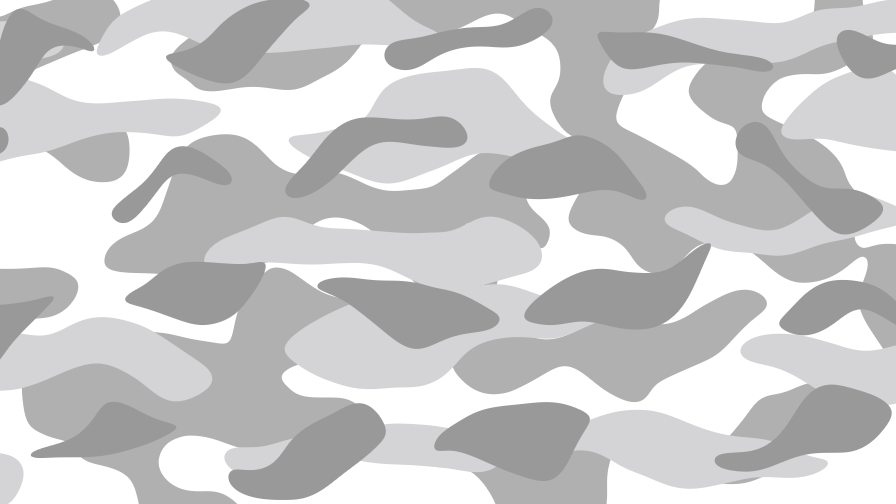
Give the GLSL for this pattern, as a Shadertoy shader.

```glsl
// Snow camouflage: three flat grey layers over white. The lowest layer is a
// thresholded sum of gradient noises; long pale strokes and short dark patches
// are bent, warped superellipses scattered on staggered, jittered grids.

#define MID_SCALE   vec2(4.0, 5.4)     // noise cells per canvas height
#define MID_LEVEL   0.01               // noise threshold of the mid layer
#define PALE_CELL   vec2(0.85, 0.21)   // grid spacing of the strokes
#define PALE_SIZE   vec2(0.28, 0.056)  // mean half length, half thickness
#define DARK_CELL   vec2(0.42, 0.265)
#define DARK_SIZE   vec2(0.147, 0.043)
#define WARP_SCALE  5.0
#define WARP_AMOUNT 0.07
#define JITTER      0.35

const float TAU = 6.28319;
const vec3 WHITE = vec3(1.0);
const vec3 MID   = vec3(0.69);
const vec3 PALE  = vec3(0.83, 0.83, 0.84);
const vec3 DARK  = vec3(0.60);

// Integer hash of a lattice point, two values in 0..1
vec2 hash2(vec2 cell) {
    uvec2 v = uvec2(ivec2(cell)) * 1664525u + 1013904223u;
    v.x += v.y * 1664525u;
    v.y += v.x * 1664525u;
    v ^= v >> 16u;
    v.x += v.y * 1664525u;
    v.y += v.x * 1664525u;
    v ^= v >> 16u;
    return vec2(v & 65535u) / 65535.0;
}

mat2 rotation(float angle) {
    float c = cos(angle), s = sin(angle);
    return mat2(c, -s, s, c);
}

float cornerSlope(vec2 cell, vec2 offset) {
    float angle = TAU * hash2(cell).x;
    return dot(vec2(cos(angle), sin(angle)), offset);
}

float gradientNoise(vec2 p) {
    vec2 i = floor(p), f = p - i;
    vec2 w = f * f * f * (f * (f * 6.0 - 15.0) + 10.0);
    vec2 e = vec2(1.0, 0.0);
    float low  = mix(cornerSlope(i, f), cornerSlope(i + e, f - e), w.x);
    float high = mix(cornerSlope(i + e.yx, f - e.yx),
                     cornerSlope(i + 1.0, f - 1.0), w.x);
    return mix(low, high, w.y);
}

vec2 warp(vec2 p, float seed) {
    vec2 q = p * WARP_SCALE + seed;
    return p + WARP_AMOUNT * vec2(gradientNoise(q), gradientNoise(q + 31.7));
}

// Two rotated noises, so that no lattice shows in the contour
float midField(vec2 p) {
    vec2 q = warp(p, 11.3) * MID_SCALE;
    float n = gradientNoise(q + 3.4);
    n += 0.7 * gradientNoise(rotation(0.6) * q * 1.2 + 47.2);
    return MID_LEVEL - n;
}

// Scattered bent patches: negative inside, at most 1 outside
float patchField(vec2 p, vec2 cell, vec2 halfSize, float tilt, float bend, float seed) {
    p = warp(p, seed);
    float field = 1.0;
    for (int j = -1; j <= 1; j++) {
        float row = floor(p.y / cell.y) + float(j);
        float shift = 0.5 * mod(row, 2.0) + 0.3 * hash2(vec2(row, seed)).x;
        for (int i = -1; i <= 1; i++) {
            float col = floor(p.x / cell.x - shift) + float(i);
            vec2 id = vec2(col, row) + seed;
            vec2 a = hash2(id), b = hash2(id + 57.0), c = hash2(id + 113.0);
            vec2 center = (vec2(col + shift, row) + 0.5 + JITTER * (a - 0.5)) * cell;
            vec2 q = rotation(tilt * (2.0 * b.x - 1.0)) * (p - center);
            vec2 size = halfSize * mix(vec2(0.75), vec2(1.25), c);

            // Spine and thickness both vary along the patch
            float u = q.x / size.x;
            float spine = bend * size.y * sin(2.4 * u + TAU * b.y);
            float girth = size.y * (1.0 + 0.4 * sin(3.0 * u + TAU * a.x));
            float v = (q.y - spine) / girth;
            field = min(field, abs(u * u * u) + v * v - 1.0);
        }
    }
    return field;
}

// Edge coverage about one pixel wide
float coverage(float field) {
    float slope = length(vec2(dFdx(field), dFdy(field)));
    return clamp(0.5 - field / max(slope, 0.00001), 0.0, 1.0);
}

void mainImage(out vec4 fragColor, in vec2 fragCoord) {
    vec2 p = fragCoord / iResolution.y;

    float mid  = coverage(midField(p));
    float pale = coverage(patchField(p, PALE_CELL, PALE_SIZE, 0.1, 0.5, 5.0));
    float dark = coverage(patchField(p, DARK_CELL, DARK_SIZE, 0.4, 0.65, 23.0));

    vec3 color = mix(WHITE, MID, mid);
    color = mix(color, PALE, pale);
    color = mix(color, DARK, dark);
    fragColor = vec4(color, 1.0);
}
```
